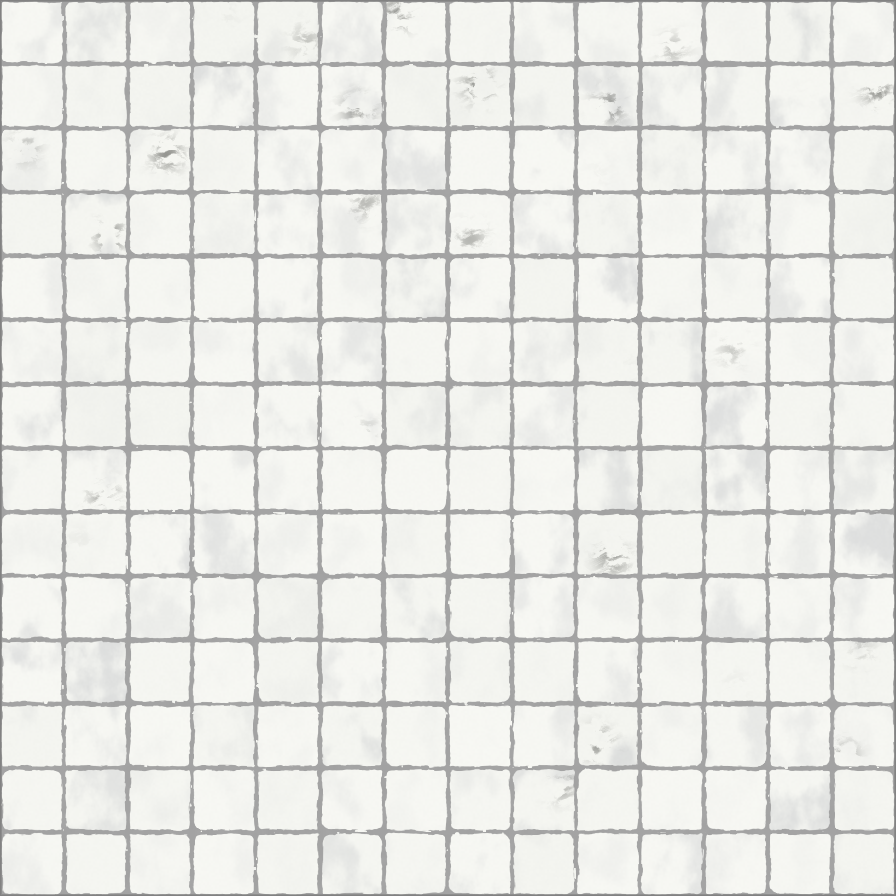
A Shadertoy shader for this texture:

```glsl
float hash(vec2 p) {
    vec3 q = fract(p.xyx * vec3(0.1031, 0.1030, 0.0973));
    q += dot(q, q.yzx + 33.33);
    return fract((q.x + q.y) * q.z);
}

float noise(vec2 p) {
    vec2 i = floor(p), f = fract(p);
    f = f * f * (3.0 - 2.0 * f);
    return mix(mix(hash(i), hash(i + vec2(1, 0)), f.x),
               mix(hash(i + vec2(0, 1)), hash(i + vec2(1, 1)), f.x), f.y);
}

float fbm(vec2 p) {
    float sum = 0.0, amp = 0.5;
    for (int i = 0; i < 5; i++) {
        sum += amp * noise(p);
        p = mat2(1.6, 1.2, -1.2, 1.6) * p + 7.3;
        amp *= 0.5;
    }
    return sum;
}

float roundedBox(vec2 p, float halfSize, float radius) {
    vec2 q = abs(p) - halfSize + radius;
    return length(max(q, 0.0)) + min(max(q.x, q.y), 0.0) - radius;
}

// Pale stone with soft clouds, and dark flecks on a few tiles
vec3 marble(vec2 p, vec2 id) {
    vec2 q = p + id * 17.0 + 40.0;
    vec3 color = vec3(0.967, 0.969, 0.952);
    color -= vec3(0.014, 0.012, 0.014) * pow(hash(id + 3.7), 2.0);

    float cloudiness = pow(hash(id + 51.3), 2.0);
    float cloud = smoothstep(0.42, 0.75, fbm(q * vec2(2.2, 1.6)));
    color -= vec3(0.085, 0.083, 0.07) * cloud * (0.12 + cloudiness);

    vec2 center = vec2(hash(id + 8.1), hash(id + 19.4)) * 0.7 - 0.35;
    float patchMask = exp(-dot(p - center, p - center) * 16.0);
    float fleck = smoothstep(0.5, 0.72, fbm(q * vec2(5.0, 9.0) + 2.0 * fbm(q * 4.0)));
    color -= 0.38 * fleck * patchMask * smoothstep(0.82, 1.0, hash(id + 77.0));

    return color + 0.008 * (noise(q * 32.0) - 0.5);
}

void mainImage(out vec4 fragColor, in vec2 fragCoord) {
    vec2 uv = fragCoord / iResolution.xy;
    vec2 grid = uv * 14.0;
    vec2 id = floor(grid);
    vec2 p = fract(grid) - 0.5;
    float pixel = 14.0 / iResolution.y;

    // Tile outline: uneven corners and chipped edges
    float corner = hash(id * 2.0 + step(0.0, p) + 200.0);
    float radius = mix(0.015, 0.13, corner * corner);
    float halfSize = 0.466 + 0.008 * (hash(id + 30.0) - 0.5);
    vec2 q = grid + id * 17.0;
    float wear = 0.028 * (noise(q * 5.0) - 0.5);
    wear += 0.012 * (smoothstep(0.4, 0.6, noise(q * 11.0 + 60.0)) - 0.5);
    wear += 0.010 * (noise(q * 26.0) - 0.5);
    wear -= 0.035 * smoothstep(0.9, 0.98, noise(q * 7.0 + 90.0));
    float d = roundedBox(p, halfSize, radius) + wear;

    vec3 grout = vec3(0.64) + 0.015 * (noise(grid * 9.0) - 0.5);
    float tile = 1.0 - smoothstep(-0.7 * pixel, 0.7 * pixel, d);
    vec3 color = mix(grout, marble(p, id), tile);

    // Darker rim around the sheet
    vec2 rim = min(uv, 1.0 - uv);
    float rimDistance = min(rim.x, rim.y);
    float soft = 0.5 / iResolution.y;
    color = mix(vec3(0.51), color, smoothstep(0.0018 - soft, 0.0018 + soft, rimDistance));

    fragColor = vec4(color, 1.0);
}
```
